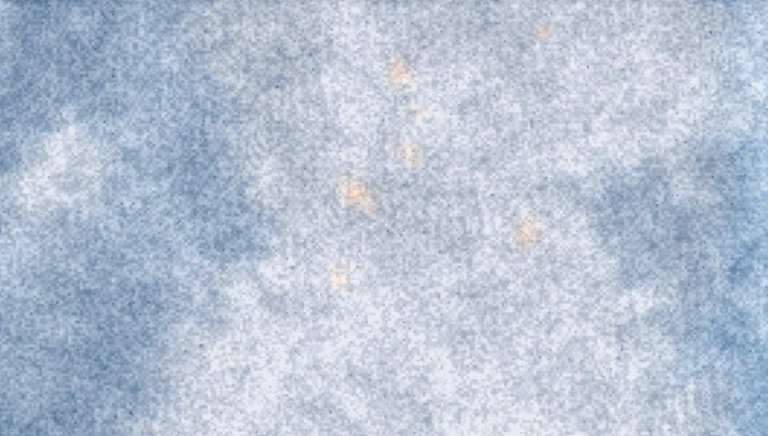
A Shadertoy shader for this texture:

```glsl
const vec3 SLATE = vec3(0.45, 0.52, 0.62);
const vec3 CHALK = vec3(0.85, 0.87, 0.91);
const vec3 BLUE_TINT = vec3(-0.045, 0.005, 0.035);
const vec3 RUST_TINT = vec3(0.13, 0.02, -0.07);
const float BASE_TONE = 0.83;
const float LEFT_SHADE = 0.36;
const float RIGHT_SHADE = 0.36;
const float CLOUD_AMOUNT = 0.60;
const float MOTTLE_AMOUNT = 0.55;
const float GRAIN_AMOUNT = 0.48;
const float GRAIN_CELLS = 150.0;
const int STAIN_COUNT = 7;

float hash(vec2 p) {
    return fract(sin(dot(p, vec2(127.1, 311.7))) * 43758.55);
}

float noise(vec2 p) {
    vec2 i = floor(p), f = fract(p);
    f = f * f * (3.0 - 2.0 * f);
    return mix(mix(hash(i), hash(i + vec2(1, 0)), f.x),
               mix(hash(i + vec2(0, 1)), hash(i + vec2(1, 1)), f.x), f.y);
}

mat2 rotation(float angle) {
    float c = cos(angle), s = sin(angle);
    return mat2(c, s, -s, c);
}

float fbm(vec2 p) {
    float sum = 0.0, weight = 0.5;
    for (int i = 0; i < 5; i++) {
        sum += weight * noise(p);
        p = rotation(0.6) * p * 2.03 + 17.3;
        weight *= 0.5;
    }
    return sum / 0.97;
}

float blob(vec2 p, vec2 center, vec2 radius) {
    vec2 d = (p - center) / radius;
    return exp(-dot(d, d));
}

// One randomly turned, stretched fleck in a share of the grid cells
float flecks(vec2 p, float cells, float share, float stretch, float seed) {
    vec2 cell = floor(p * cells);
    vec2 key = cell + seed;
    vec2 center = 0.3 + 0.4 * vec2(hash(key + 3.1), hash(key + 7.7));
    vec2 d = rotation(6.28 * hash(key + 11.3)) * (fract(p * cells) - center);
    d.y *= stretch;
    float radius = mix(0.10, 0.26, hash(key + 19.9));
    float strength = step(hash(key), share) * mix(0.4, 1.0, hash(key + 23.5));
    return strength * (1.0 - smoothstep(radius * 0.3, radius, length(d)));
}

// Dark weathered band on the left, with a ragged inner edge
float leftBand(vec2 p, vec2 warped) {
    float edge = mix(0.26, 0.50, smoothstep(0.0, 0.5, p.y));
    edge += 0.13 * exp(-pow((p.y - 0.55) / 0.16, 2.0));
    float band = 1.0 - smoothstep(edge - 0.10, edge + 0.09, warped.x);
    band += 0.6 * blob(warped, vec2(0.03, 0.84), vec2(0.20, 0.16));
    return band - 1.1 * blob(warped, vec2(0.06, 0.57), vec2(0.10, 0.15));
}

// Patchy bruises running down the right side
float rightBruises(vec2 warped) {
    return 0.9 * blob(warped, vec2(1.52, 0.50), vec2(0.10, 0.12))
         + 0.8 * blob(warped, vec2(1.61, 0.32), vec2(0.08, 0.14))
         + 0.7 * blob(warped, vec2(1.50, 0.16), vec2(0.12, 0.10))
         + 0.6 * blob(warped, vec2(1.76, 0.12), vec2(0.10, 0.22))
         + 0.5 * blob(warped, vec2(1.70, 0.62), vec2(0.10, 0.12));
}

// Faint rusty stains scattered over the middle
float rustStains(vec2 warped) {
    float sum = 0.0;
    for (int i = 0; i < STAIN_COUNT; i++) {
        float k = float(i);
        vec2 center = vec2(mix(0.75, 1.35, hash(vec2(k, 4.0))),
                           mix(0.20, 0.98, fract(0.72 + k * 0.618)));
        float radius = mix(0.018, 0.05, hash(vec2(k, 9.0)));
        sum += mix(0.4, 1.0, hash(vec2(k, 15.0))) * blob(warped, center, vec2(radius));
    }
    return sum;
}

void mainImage(out vec4 fragColor, in vec2 fragCoord) {
    vec2 p = fragCoord / iResolution.y;
    float fromRight = (iResolution.x - fragCoord.x) / iResolution.y;
    vec2 wander = vec2(fbm(p * 5.0 + 3.0), fbm(p * 5.0 + 41.0)) - 0.5;
    vec2 warped = p + 0.42 * wander;

    // Large weathering
    float left = leftBand(p, warped);
    float right = rightBruises(warped);
    float tone = BASE_TONE - LEFT_SHADE * left - RIGHT_SHADE * right;
    tone += CLOUD_AMOUNT * (fbm(p * 3.5 + 8.0) - 0.5);
    tone += MOTTLE_AMOUNT * (fbm(p * 16.0 + 27.0) - 0.5);
    tone -= 0.12 * smoothstep(0.75, 1.0, p.y);
    tone -= 0.15 * smoothstep(0.985, 1.0, p.y);

    // Fine grain, pits and pale chips
    tone += GRAIN_AMOUNT * (noise(p * GRAIN_CELLS) - 0.5);
    tone += 0.6 * GRAIN_AMOUNT * (noise(rotation(0.5) * p * GRAIN_CELLS * 0.55) - 0.5);
    tone -= 0.38 * flecks(p, 48.0, 0.40, 1.2, 5.0);
    tone -= 0.45 * flecks(p + 0.013, 24.0, 0.10, 1.5, 31.0);
    tone += 0.30 * flecks(p + 0.007, 32.0, 0.28, 2.2, 67.0);

    // Colour
    vec3 color = mix(SLATE, CHALK, clamp(tone, -0.15, 1.15));
    float blueness = 0.7 * clamp(left, 0.0, 1.0) + 0.5 * clamp(right, 0.0, 1.0);
    blueness += 1.1 * (1.0 - smoothstep(0.0, 0.22, fromRight + 0.3 * wander.x));
    color += BLUE_TINT * blueness;
    color += RUST_TINT * rustStains(p + 0.12 * wander) * (0.5 + noise(p * 40.0));
    fragColor = vec4(clamp(color, 0.0, 1.0), 1.0);
}
```
